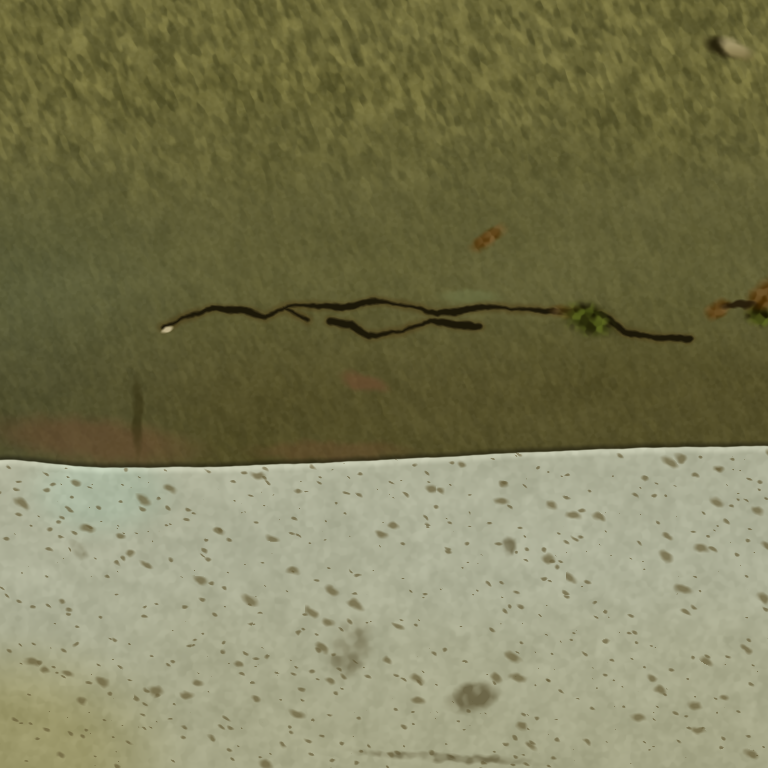
A WebGL 2 fragment shader for this texture:

```glsl
#version 300 es
precision highp float;
// A cracked olive pavement above a pale, pitted stone kerb.
// Cellular noise makes grain and pits, layered sines the broad shading,
// and distance functions the cracks, moss, pebble and stains.
uniform vec2 u_resolution;
out vec4 fragColor;

vec2 hash2(vec2 p) {
  vec3 q = fract(p.xyx * vec3(.1031, .103, .0973));
  q += dot(q, q.yzx + 33.33);
  return fract((q.xx + q.yz) * q.zy);
}

// x: distance to nearest seed, y: its random id, z: smooth blend of ids (-1..1)
vec3 cells(vec2 p) {
  vec2 base = floor(p);
  float nearest = 9., id = 0., sum = 0., weight = 0.;
  for (int k = 0; k < 9; k++) {
    vec2 cell = base + vec2(k % 3 - 1, k / 3 - 1);
    float d = length(cell + hash2(cell + 50.) - p);
    float value = hash2(cell + 191.).x;
    float w = exp(-5. * d * d);
    if (d < nearest) { nearest = d; id = value; }
    sum += w * value;
    weight += w;
  }
  return vec3(nearest, id, 2. * sum / weight - 1.);
}

float waves(vec2 p) {
  float s = 0., a = .5;
  for (int i = 0; i < 4; i++) {
    s += a * sin(p.x + 1.7 * sin(p.y)) * cos(p.y - .6 * p.x);
    p = mat2(1.5, 1.1, -1.1, 1.5) * p + 1.3;
    a *= .55;
  }
  return s;
}

float fall(float a, float b, float x) { return 1. - smoothstep(a, b, x); }

// Soft ellipse, sheared by its slope
float blob(vec2 p, float x, float y, float rx, float ry, float slope) {
  vec2 d = p - vec2(x, y);
  return fall(.5, 1.5, length(vec2(d.x, d.y - slope * d.x) / vec2(rx, ry)));
}

float segment(vec2 p, vec2 a, vec2 b) {
  vec2 ab = b - a;
  return length(p - a - ab * clamp(dot(p - a, ab) / dot(ab, ab), 0., 1.));
}

float crackDistance(vec2 p) {
  const vec2 upper[16] = vec2[16](vec2(.212, .573), vec2(.241, .586), vec2(.276, .598),
    vec2(.319, .595), vec2(.346, .586), vec2(.375, .602), vec2(.456, .6), vec2(.488, .608),
    vec2(.521, .604), vec2(.57, .591), vec2(.638, .6), vec2(.723, .594), vec2(.781, .591),
    vec2(.814, .569), vec2(.846, .561), vec2(.898, .559));
  const vec2 lower[6] = vec2[6](vec2(.43, .581), vec2(.456, .577), vec2(.479, .5625),
    vec2(.521, .569), vec2(.56, .581), vec2(.625, .574));
  float d = segment(p, vec2(.37, .6), vec2(.4, .583));
  for (int i = 0; i < 15; i++) d = min(d, segment(p, upper[i], upper[i + 1]));
  for (int i = 0; i < 5; i++) d = min(d, segment(p, lower[i], lower[i + 1]));
  return d;
}

vec3 pavement(vec2 p, vec2 rough, float px) {
  float coarse = smoothstep(.7, .9, p.y + .04 * waves(p * 9.));
  vec3 col = mix(vec3(.325, .305, .16), vec3(.375, .365, .21), smoothstep(.47, .64, p.y));
  col = mix(col, vec3(.41, .395, .215), coarse);
  col += vec3(-.02, -.005, .015) * fall(0., .35, p.x) * fall(.6, .85, p.y);
  col += .018 * waves(p * vec2(8, 13));
  // Slanted flecks, strongest in the worn upper band
  vec2 slant = vec2(p.x + .35 * p.y, p.y);
  float grain = cells(slant * vec2(150, 85)).z + .6 * cells(slant * vec2(70, 48)).z;
  col += vec3(.075, .07, .045) * grain * mix(.28, 1., coarse);
  col += .014 * cells(p * 230.).z;
  // Pink, pale and dark stains
  col = mix(col, vec3(.45, .29, .2), .5 * blob(rough, .475, .502, .028, .011, -.2)
    + .4 * blob(rough, .12, .428, .12, .026, -.1) + .3 * blob(rough, .43, .413, .09, .012, 0.));
  col = mix(col, vec3(.43, .46, .29), .5 * blob(rough, .61, .613, .035, .009, 0.));
  col = mix(col, vec3(.19, .17, .06), .5 * blob(rough, .179, .46, .006, .045, 0.));
  // Cracks with a brown halo and varying width
  float d = crackDistance(p + .0025 * vec2(waves(p * 70.), waves(p.yx * 85.)));
  float width = .0024 + .0014 * sin(p.x * 43. + 1.) + .002 * blob(p, .81, .575, .03, .03, 0.);
  col = mix(col, vec3(.29, .22, .08), .5 * fall(.001, .011, d));
  col = mix(col, vec3(.09, .075, .025), .93 * fall(width - px, width + .0015 + px, d));
  // Rusty leaves and moss
  float leaf = cells(p * 130.).z;
  float rust = blob(rough, .635, .69, .021, .011, .5) + blob(rough, .935, .597, .016, .011, .3)
    + blob(rough, .992, .61, .018, .022, .6) + .6 * blob(rough, .738, .594, .018, .008, 0.);
  col = mix(col, vec3(.36, .24, .07) + .14 * leaf, min(rust, 1.) * .85);
  col = mix(col, vec3(.12, .08, .02), .85 * blob(rough, .963, .602, .022, .005, 0.));
  float moss = blob(rough, .766, .583, .029, .019, -.2) + blob(rough, .988, .588, .018, .011, 0.);
  col = mix(col, vec3(.2, .22, .05) + vec3(.16, .19, .07) * leaf, min(moss, 1.) * .9);
  // Pebble with its shadow, and a pale chip
  col = mix(col, vec3(.12, .1, .03), .9 * blob(rough, .938, .94, .021, .011, -.35));
  col = mix(col, vec3(.6, .55, .38) + 8. * (p.y - .937), blob(rough, .957, .937, .019, .011, -.4));
  return mix(col, vec3(.75, .7, .55), blob(rough, .217, .572, .007, .004, .3));
}

vec3 stone(vec2 p, vec2 rough) {
  vec3 col = mix(vec3(.645, .645, .525), vec3(.675, .685, .59), smoothstep(0., .3, p.y + .05 * waves(p * 7.)));
  col = mix(col, vec3(.59, .57, .38), .8 * blob(p, 0., .01, .18, .12, 0.));
  col = mix(col, vec3(.66, .73, .64), .6 * blob(p, .13, .36, .08, .05, 0.));
  col += .022 * cells(p * 50.).z + .02 * cells(p * 140.).z + .015 * waves(p * 16.);
  // Scattered pits in two sizes
  for (float scale = 23.; scale < 60.; scale += 29.) {
    vec3 pit = cells((rough + vec2(0, .25 * p.x)) * scale * vec2(1, 1.6));
    float size = .3 * smoothstep(.6, 1., pit.y);
    col = mix(col, vec3(.4, .36, .22), .7 * fall(size * .3 - .01, size + .001, pit.x) * step(.6, pit.y));
  }
  // Larger worn patches
  float worn = blob(rough, .615, .092, .028, .015, .15) + .55 * blob(rough, .456, .157, .025, .033, .4)
    + .8 * blob(rough, .102, .284, .011, .008, -.5) + .8 * blob(rough, .661, .288, .008, .01, 0.)
    + .7 * blob(rough, .58, .014, .1, .005, -.06);
  return mix(col, vec3(.37, .34, .22), clamp(worn * (.65 + .5 * cells(p * 95.).z), 0., .8));
}

void main() {
  vec2 p = gl_FragCoord.xy / u_resolution;
  float px = 1. / min(u_resolution.x, u_resolution.y);
  vec2 rough = p + .005 * vec2(waves(p * 55.), waves(p.yx * 63.));
  // Kerb line, with a dark joint above and a bright lip below
  float edge = .3915 + .0095 * fall(0., .14, p.x) + .027 * smoothstep(.18, .96, p.x) + .0015 * waves(p.xx * 25.);
  float above = p.y - edge;
  vec3 ground = pavement(p, rough, px) * (1. - .4 * fall(0., .009, above));
  vec3 kerb = stone(p, rough) + .09 * smoothstep(-.011, -.002, above);
  fragColor = vec4(mix(kerb, ground, smoothstep(-px, px, above)), 1);
}
```
